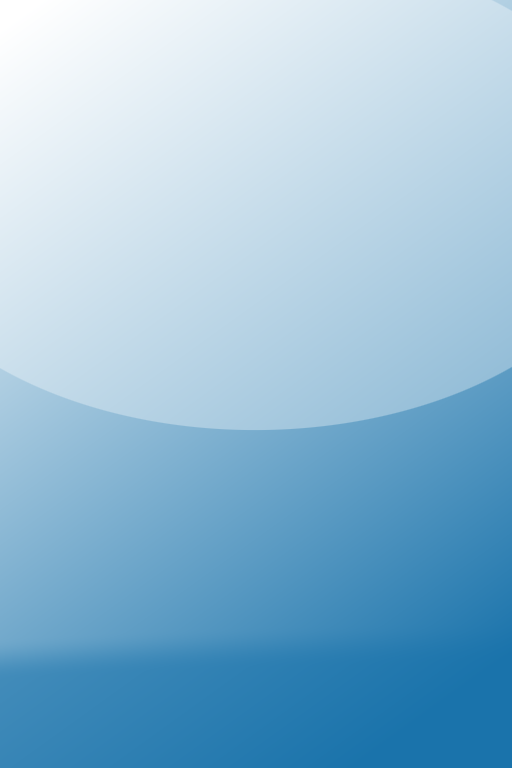
Write a WebGL 2 fragment shader that draws this background.

```glsl
#version 300 es
precision highp float;
// Calm blue backdrop: a diagonal white-to-blue gradient, veiled at the top
// by a large translucent white ellipse with a crisp rim, and deepened at the
// bottom by a soft-edged blue band. All parts are closed-form formulas.

#define DEEP_BLUE vec3(0.10, 0.45, 0.67)
#define WHITE vec3(1.0)
#define FADE_START 1.03
#define FADE_SLOPE vec2(0.37, 0.77)
#define ELLIPSE_CENTER vec2(0.498, 0.246)
#define ELLIPSE_RADII vec2(0.744, 0.314)
#define ELLIPSE_OPACITY 0.34
#define BAND_EDGE 0.858
#define BAND_SOFTNESS 0.027
#define BAND_OPACITY 0.5

uniform vec2 u_resolution;
out vec4 fragColor;

// Signed field of the ellipse: negative inside, zero on the rim.
float ellipseField(vec2 p) {
    return length((p - ELLIPSE_CENTER) / ELLIPSE_RADII) - 1.0;
}

// Coverage of the region below a gently curved, blurred edge.
float bandCoverage(vec2 p) {
    float edge = BAND_EDGE - 0.04 * p.x + 0.02 * p.x * p.x;
    return smoothstep(edge - BAND_SOFTNESS, edge + BAND_SOFTNESS, p.y);
}

void main() {
    // Canvas units, with y measured downward from the top.
    vec2 p = gl_FragCoord.xy / u_resolution;
    p.y = 1.0 - p.y;

    // Diagonal base gradient.
    float whiteness = clamp(FADE_START - dot(p, FADE_SLOPE), 0.0, 1.0);
    vec3 color = mix(DEEP_BLUE, WHITE, whiteness);

    // Lower band.
    color = mix(color, DEEP_BLUE, BAND_OPACITY * bandCoverage(p));

    // Upper ellipse with an antialiased rim.
    float field = ellipseField(p);
    float inside = clamp(0.5 - field / fwidth(field), 0.0, 1.0);
    color = mix(color, WHITE, ELLIPSE_OPACITY * inside);

    fragColor = vec4(color, 1.0);
}
```
